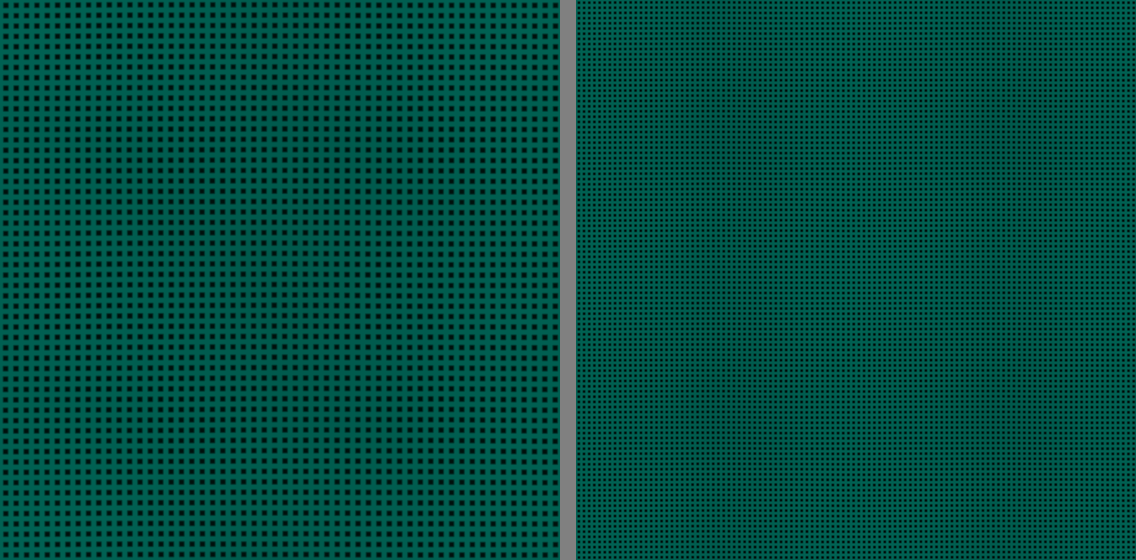
Left, the tile; right, the same tile 2 across and 2 down.
Give the GLSL for this pattern, as a Shadertoy shader.

```glsl
#define DOTS 54.0          // repeats across and down
#define DOT_RADIUS 0.235   // half width of a dot, in cells
#define EDGE_SOFT 0.14     // half width of the blurred rim, in cells
#define CORNER_POWER 5.0   // higher is squarer
#define WARP 0.07          // drift of the rows and columns, in cells
#define SIZE_JITTER 0.008  // size change from dot to dot, in cells
#define SHADE 0.05         // broad light and dark areas
#define CLOUDS 4.0         // noise cells across the canvas
#define GROUND vec3(0.0, 0.366, 0.312)
#define HOLE vec3(0.0, 0.062, 0.048)

const float TAU = 6.28318;

float hash(vec2 p) {
    return fract(sin(dot(p, vec2(127.1, 311.7))) * 43758.5453);
}

// Value noise whose lattice wraps after the given period
float wrappedNoise(vec2 p, float period) {
    vec2 cell = floor(p);
    vec2 t = fract(p);
    t = t * t * (3.0 - 2.0 * t);
    vec2 a = mod(cell, period);
    vec2 b = mod(cell + 1.0, period);
    return mix(mix(hash(a), hash(vec2(b.x, a.y)), t.x),
               mix(hash(vec2(a.x, b.y)), hash(b), t.x), t.y);
}

// Distance from the centre of a square with rounded corners
float squircle(vec2 p) {
    p = pow(abs(p) + 1e-4, vec2(CORNER_POWER));
    return pow(p.x + p.y, 1.0 / CORNER_POWER);
}

void mainImage(out vec4 fragColor, in vec2 fragCoord) {
    vec2 uv = fragCoord / iResolution.xy;
    float pixel = DOTS / min(iResolution.x, iResolution.y);

    // Slightly uneven grid
    vec2 drift = vec2(wrappedNoise(uv * CLOUDS, CLOUDS),
                      wrappedNoise(uv * CLOUDS + 2.0 * vec2(1.0, 0.5), CLOUDS)) - 0.5;
    vec2 grid = uv * DOTS + 2.0 * WARP * drift;
    vec2 id = mod(floor(grid), DOTS);

    // Blurred square dots
    float radius = DOT_RADIUS + SIZE_JITTER * (2.0 * hash(id) - 1.0);
    float soft = max(EDGE_SOFT, pixel);
    float ground = smoothstep(radius - soft, radius + soft, squircle(fract(grid) - 0.5));

    // Broad shading, darkest near the middle
    float middle = 0.5 * cos(TAU * uv.x) + 0.25 * cos(TAU * uv.y);
    float cloud = wrappedNoise(uv * CLOUDS + 1.0, CLOUDS) - 0.5;
    float light = 1.0 + SHADE * (middle + 0.6 * cloud);

    fragColor = vec4(mix(HOLE, GROUND * light, ground), 1.0);
}
```
